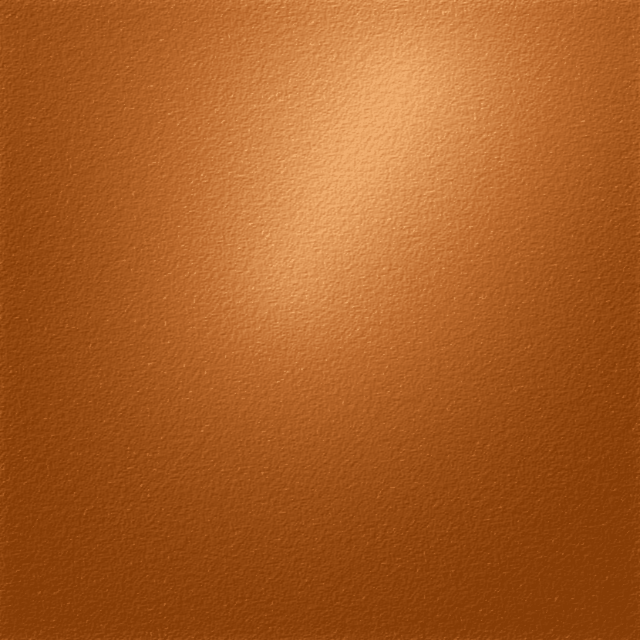
Give the GLSL for this texture, as a Shadertoy shader.

```glsl
// Copper sheet under a soft slanted light.
// A broad elliptical glow and a narrow diagonal sheen set the brightness,
// embossed noise adds the fine grain, and a colour ramp tints the result.

float hash(vec2 p) {
    vec3 q = fract(vec3(p.xyx) * 0.1031);
    q += dot(q, q.yzx + 33.33);
    return fract((q.x + q.y) * q.z);
}

float valueNoise(vec2 p) {
    vec2 cell = floor(p), f = fract(p);
    f = f * f * (3.0 - 2.0 * f);
    float low = mix(hash(cell), hash(cell + vec2(1, 0)), f.x);
    float high = mix(hash(cell + vec2(0, 1)), hash(cell + vec2(1, 1)), f.x);
    return mix(low, high, f.y);
}

float segmentDistance(vec2 p, vec2 a, vec2 b) {
    vec2 pa = p - a, ba = b - a;
    return length(pa - ba * clamp(dot(pa, ba) / dot(ba, ba), 0.0, 1.0));
}

// Gaussian ellipse; axis is the unit direction of its long side.
float ellipseGlow(vec2 p, vec2 centre, vec2 axis, vec2 spread) {
    vec2 d = p - centre;
    vec2 q = vec2(dot(d, axis), dot(d, vec2(axis.y, -axis.x))) / spread;
    return exp(-0.5 * dot(q, q));
}

float sheen(vec2 p, vec2 a, vec2 b, float width) {
    float d = segmentDistance(p, a, b);
    return exp(-sqrt(d * d + 0.0016) / width);
}

// Bumps lit from the upper left, as a difference of two heights.
float emboss(vec2 p, float cells) {
    vec2 q = p * cells;
    return valueNoise(q) - valueNoise(q + vec2(0.4, -0.75));
}

float grain(vec2 p) {
    vec2 slanted = vec2(0.8 * p.x + 0.2 * p.y, p.y - 0.15 * p.x);
    return 0.5 * emboss(slanted, 230.0) + 0.75 * emboss(slanted + 3.7, 390.0);
}

vec3 copper(float t) {
    vec3 shade = vec3(0.52, 0.235, 0.025);
    vec3 body = vec3(0.74, 0.42, 0.18);
    vec3 shine = vec3(0.94, 0.68, 0.43);
    return t < 0.5 ? mix(shade, body, 2.0 * t) : mix(body, shine, 2.0 * t - 1.0);
}

void mainImage(out vec4 fragColor, in vec2 fragCoord) {
    vec2 uv = fragCoord / iResolution.xy;

    // Large-scale light
    float light = -0.02 + 0.66 * ellipseGlow(uv, vec2(0.55, 0.73),
                                            normalize(vec2(0.45, 0.88)), vec2(0.35, 0.27));
    light += 0.36 * sheen(uv, vec2(0.45, 0.57), vec2(0.63, 0.87), 0.11);
    light += 0.15 * smoothstep(0.55, 1.0, uv.y);

    // Worn rim, slightly paler than the sheet
    vec2 border = min(uv, 1.0 - uv);
    float rim = exp(-min(border.x, border.y) / 0.008);
    light += 0.08 * rim;

    // Fine grain with sparse glints
    float bumps = grain(uv);
    light += bumps * (0.2 + 0.08 * clamp(light, 0.0, 1.0) + 0.12 * rim);
    float glint = smoothstep(0.75, 0.95, valueNoise(uv * vec2(190.0, 260.0) + 17.0));
    light += 0.2 * glint * smoothstep(0.05, 0.4, bumps);

    // Faint uneven tone
    light += 0.02 * (valueNoise(uv * 60.0) - 0.5);

    fragColor = vec4(copper(clamp(light, 0.0, 1.0)), 1.0);
}
```
